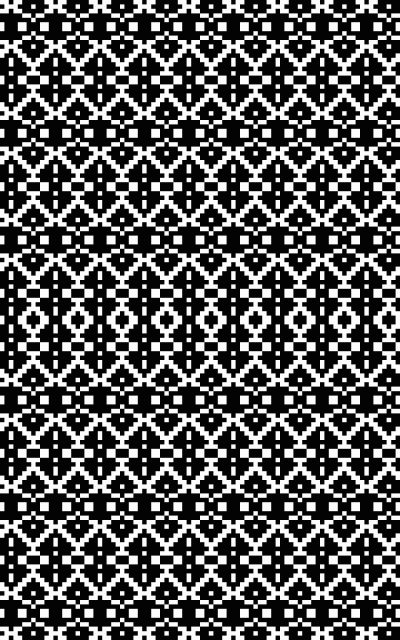
Give the GLSL for this pattern, as a WebGL 2 fragment shader.

```glsl
#version 300 es
precision highp float;

uniform vec2 u_resolution;
out vec4 fragColor;

const vec2 STITCHES = vec2(90.0, 144.0);  // stitches across and down
const float REPEAT_WIDTH = 10.0;          // stitches per motif
const float MIRROR_COLUMN = 7.0;          // column through a diamond dot
const float BAND_PERIOD = 24.0;           // stitches between square bands
const float CENTRE_TO_BAND = 18.0;        // from middle fold to first band
const int SAMPLES = 5;                    // edge smoothing per axis
const vec3 BLACK = vec3(0.01);
const vec3 WHITE = vec3(0.99);

// True when the whole number v lies in lo..hi
bool within(float v, float lo, float hi) {
    return v > lo - 0.5 && v < hi + 0.5;
}

bool at(float v, float target) {
    return within(v, target, target);
}

// 1 for a white stitch, 0 for a black one
float stitch(vec2 p) {
    // Fold columns about the diamond axis
    float halfWidth = 0.5 * REPEAT_WIDTH;
    float shifted = floor(p.x) - MIRROR_COLUMN + halfWidth;
    float column = abs(mod(shifted, REPEAT_WIDTH) - halfWidth);

    // Fold rows about the middle, then about each band
    float fromCentre = floor(abs(p.y - 0.5 * STITCHES.y));
    float row = mod(fromCentre - CENTRE_TO_BAND, BAND_PERIOD);
    row = min(row, BAND_PERIOD - 1.0 - row);

    // Band of squares and the dot in each diamond
    bool squares = at(row, 0.0) && within(column, 2.0, 3.0);
    bool dot4 = at(row, 4.0) && at(column, 0.0);

    // Shallow roof above the diamond, steep zigzag below
    bool roof = at(row, 1.0 + floor(0.5 * (column + 1.0)));
    bool zigzag = row > 3.5 && within(row + column, 8.0, 9.0) && row < 9.5;

    // Vertical dashes and the hollow lozenge
    bool dashes = at(column, 5.0) && (within(row, 7.0, 8.0) || at(row, 10.0));
    bool lozenge = (at(row, 10.0) && column < 1.5)
                || (at(row, 11.0) && within(column, 2.0, 3.0));

    return float(squares || dot4 || roof || zigzag || dashes || lozenge);
}

void main() {
    // Average a grid of points inside the pixel
    float coverage = 0.0;
    for (int j = 0; j < SAMPLES; j++) {
        for (int i = 0; i < SAMPLES; i++) {
            vec2 offset = (vec2(i, j) + 0.5) / float(SAMPLES) - 0.5;
            vec2 uv = (gl_FragCoord.xy + offset) / u_resolution;
            coverage += stitch(uv * STITCHES);
        }
    }
    coverage /= float(SAMPLES * SAMPLES);
    fragColor = vec4(mix(BLACK, WHITE, coverage), 1.0);
}
```
